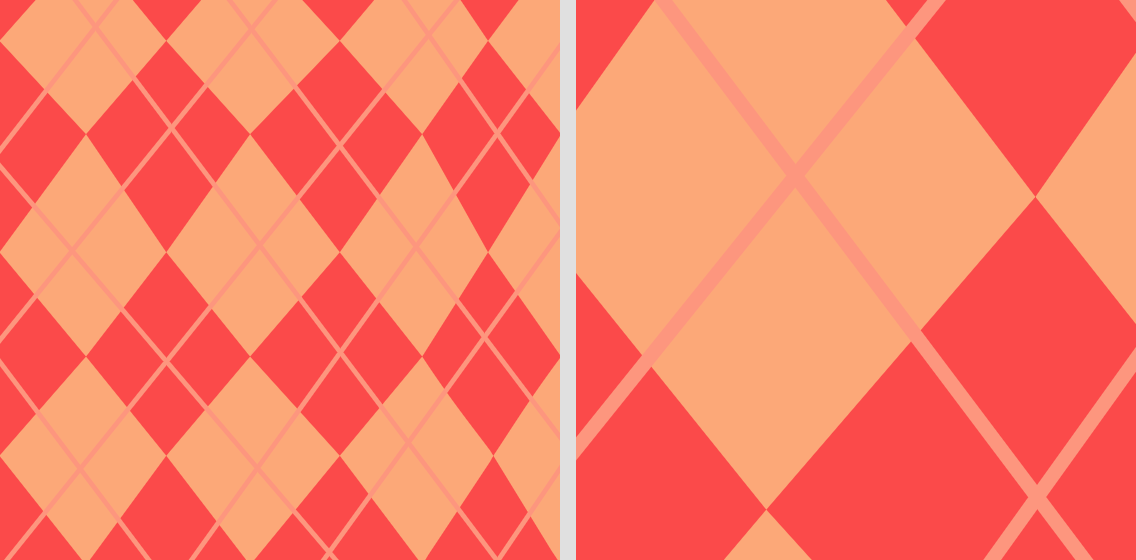
Left, the full canvas; right, a detail of the centre.
This pattern is drawn by a Shadertoy shader. Its source:

```glsl
// Hand-drawn argyle: uneven peach and red diamonds under a lattice of thin pink lines.

// Column and row positions of the diamond corners, y measured downwards
const float columns[8] = float[8](-0.001, 0.1536, 0.2969, 0.4466, 0.6068, 0.7539, 0.8715, 1.002);
const float rows[7] = float[7](-0.1016, 0.0729, 0.2396, 0.4505, 0.6367, 0.8138, 1.009);

// Stitch lines as (height at x = 0, slope)
const vec2 stitches[11] = vec2[11](
    vec2(-1.0354, 1.434), vec2(-0.5418, 1.322), vec2(-0.1786, 1.329),
    vec2(0.2967, 1.173), vec2(0.6467, 1.33),
    vec2(0.2682, -1.29), vec2(0.6072, -1.236), vec2(1.0156, -1.245),
    vec2(1.4772, -1.395), vec2(1.8003, -1.385), vec2(2.317, -1.48));

// Maps the uneven corner spacing to whole steps
vec2 gridCoord(vec2 p) {
    vec2 steps = vec2(0.0);
    for (int i = 0; i < 7; i++)
        steps.x += clamp((p.x - columns[i]) / (columns[i + 1] - columns[i]), 0.0, 1.0);
    for (int i = 0; i < 6; i++)
        steps.y += clamp((p.y - rows[i]) / (rows[i + 1] - rows[i]), 0.0, 1.0);
    return steps;
}

// Positive inside diamonds centred on odd steps
float diamondField(vec2 p) {
    // The last inner column drifts right towards the bottom
    p.x -= 0.01 * smoothstep(0.6, 0.82, p.y) * max(0.0, 1.0 - abs(p.x - 0.875) / 0.11);
    vec2 offset = abs(mod(gridCoord(p), 2.0) - 1.0);
    return 1.0 - offset.x - offset.y;
}

float stitchDistance(vec2 p) {
    float nearest = 1e3;
    for (int i = 0; i < 11; i++) {
        float slope = stitches[i].y;
        float gap = abs(p.y - stitches[i].x - slope * p.x) / sqrt(1.0 + slope * slope);
        nearest = min(nearest, gap);
    }
    return nearest;
}

void mainImage(out vec4 fragColor, in vec2 fragCoord) {
    vec2 p = fragCoord / iResolution.y;
    p.y = 1.0 - p.y;
    float pixel = 1.0 / iResolution.y;

    // Diamonds
    float field = diamondField(p);
    float slope = length(vec2(dFdx(field), dFdy(field)));
    float diamond = clamp(field / max(slope, 1e-4) + 0.5, 0.0, 1.0);
    vec3 color = mix(vec3(0.985, 0.292, 0.29), vec3(0.99, 0.66, 0.47), diamond);

    // Stitch lines
    float stitch = clamp((0.0043 - stitchDistance(p)) / pixel + 0.5, 0.0, 1.0);
    color = mix(color, vec3(0.993, 0.588, 0.494), stitch);

    fragColor = vec4(color, 1.0);
}
```
